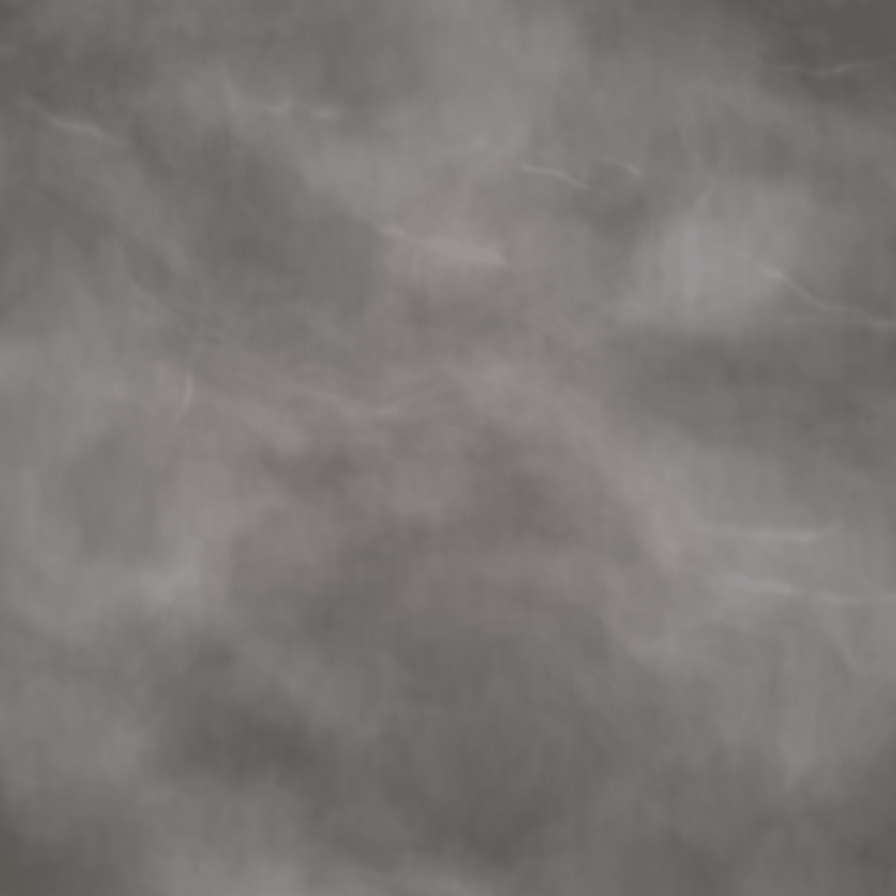
Reproduce this texture procedurally as a Shadertoy shader.

```glsl
#define CLOUD_SCALE 3.4
#define CLOUD_CONTRAST 1.45
#define MOTTLE_CONTRAST 0.66
#define GRAIN_CONTRAST 0.20
#define GLOW 0.62
#define SCRATCHES 14
#define SCRATCH_STRENGTH 0.23
#define TINT 0.011
#define DARK_GREY vec3(0.385, 0.376, 0.364)
#define LIGHT_GREY vec3(0.578, 0.560, 0.559)

float hash(vec2 p) {
    return fract(sin(dot(p, vec2(127.1, 311.7))) * 43758.5);
}

float noise(vec2 p) {
    vec2 cell = floor(p), f = fract(p);
    f = f * f * f * (f * (f * 6.0 - 15.0) + 10.0);
    float low = mix(hash(cell), hash(cell + vec2(1, 0)), f.x);
    float high = mix(hash(cell + vec2(0, 1)), hash(cell + vec2(1, 1)), f.x);
    return mix(low, high, f.y);
}

mat2 rotation(float angle) {
    float c = cos(angle), s = sin(angle);
    return mat2(c, s, -s, c);
}

// Layered noise, centred on zero
float fbm(vec2 p) {
    float sum = 0.0, amplitude = 0.5;
    for (int i = 0; i < 5; i++) {
        sum += amplitude * (noise(p) - 0.5);
        p = rotation(0.6) * p * 2.03 + 17.3;
        amplitude *= 0.52;
    }
    return sum;
}

// One faint curved trowel mark, broken up along its length
float scratch(vec2 p, float id) {
    vec2 center = vec2(hash(vec2(id, 1.3)), 0.3 + 0.65 * hash(vec2(id, 2.7)));
    float tilt = mix(-0.5, 0.12, hash(vec2(id, 3.1)));
    if (mod(id, 5.0) > 3.5) tilt += 1.6;
    float halfLength = mix(0.06, 0.17, hash(vec2(id, 4.9)));
    float width = mix(0.004, 0.009, hash(vec2(id, 5.3)));
    vec2 q = rotation(-tilt) * (p - center);
    q.y -= 0.9 * q.x * q.x + 0.012 * (noise(q.xx * 22.0 + id) - 0.5);
    float across = exp(-q.y * q.y / (width * width));
    float along = 1.0 - smoothstep(0.3, 1.0, abs(q.x) / halfLength);
    float wear = smoothstep(0.2, 0.8, noise(p * 30.0 + id * 7.0));
    return across * along * mix(0.2, 1.0, wear);
}

void mainImage(out vec4 fragColor, in vec2 fragCoord) {
    vec2 uv = fragCoord / iResolution.xy;

    // Broad clouds, bent and slightly wider than tall
    vec2 bend = vec2(fbm(uv * 3.0 + 4.0), fbm(uv * 3.0 + 31.0));
    vec2 p = rotation(0.2) * (uv + 0.22 * bend);
    float tone = 0.54 + CLOUD_CONTRAST * fbm(p * vec2(0.8, 1.2) * CLOUD_SCALE + 9.0);

    // Smaller mottling and soft upright brushing
    float patches = smoothstep(0.25, 0.75, noise(uv * 4.0 + 50.0));
    tone += MOTTLE_CONTRAST * mix(0.45, 1.0, patches) * fbm(p * vec2(11.0, 15.0) + 70.0);
    tone += GRAIN_CONTRAST * fbm(uv * vec2(60.0, 26.0));

    // Light pooled near the middle, darker rim
    vec2 fromGlow = (uv - vec2(0.53, 0.47)) * vec2(0.9, 1.1);
    float glow = exp(-7.0 * dot(fromGlow, fromGlow));
    tone += GLOW * (glow - 0.42);

    // Pale scratches
    float marks = 0.0;
    for (int i = 0; i < SCRATCHES; i++) marks += scratch(uv, float(i));
    tone += SCRATCH_STRENGTH * min(marks, 1.0);

    // Rosy centre and corners, cooler patches between
    vec3 color = mix(DARK_GREY, LIGHT_GREY, clamp(tone, -0.1, 1.1));
    float corner = smoothstep(0.5, 0.75, length(uv - 0.5));
    float warmth = 0.8 * glow + 0.8 * corner - 0.4 + 1.5 * fbm(uv * 2.5 + 90.0);
    color += TINT * warmth * vec3(0.7, -0.2, -0.4);
    fragColor = vec4(color, 1.0);
}
```
